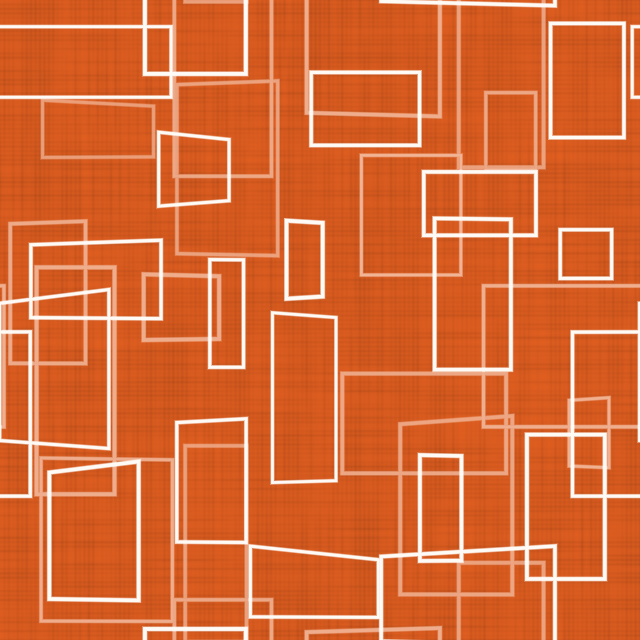
Reproduce this pattern procedurally as a three.js fragment shader.

```glsl
// Overlapping hand-cut rectangular frames, white over peach, on orange linen.
// Each layer scatters one frame per jittered grid cell and wraps at the edges;
// the linen is a fine groove grid with long noise streaks along both threads.

#define THREADS 144.0      // woven threads across the canvas
#define WEAVE 0.075        // contrast of the linen
#define LINE_WIDTH 0.0063  // mean width of a frame line
#define SOFTNESS 0.0016    // half width of the line edge blur
#define JITTER 0.75        // scatter of a frame inside its cell
#define SLANT 0.13         // steepest slope of top and bottom edges
#define STRETCH 0.85       // elongation of frames, in powers of two
#define MAX_FRAMES 20

varying vec2 vUv;

const vec3 ORANGE = vec3(0.865, 0.362, 0.122);
const vec3 PEACH = vec3(0.945, 0.705, 0.585);
const vec3 WHITE = vec3(0.995, 0.985, 0.97);

float hash(vec2 p) {
  return fract(sin(dot(p, vec2(127.1, 311.7))) * 43758.5453);
}

float noise(vec2 p) {
  vec2 i = floor(p);
  vec2 f = fract(p);
  f = f * f * (3.0 - 2.0 * f);
  return mix(mix(hash(i), hash(i + vec2(1.0, 0.0)), f.x),
             mix(hash(i + vec2(0.0, 1.0)), hash(i + vec2(1.0, 1.0)), f.x), f.y);
}

// Darkness of the linen: regular grooves and uneven threads.
float linen(vec2 p) {
  vec2 groove = 0.5 + 0.5 * cos(6.28318 * THREADS * p);
  float warp = noise(p * vec2(THREADS, 7.0));
  float weft = noise(p.yx * vec2(THREADS, 7.0) + 53.0);
  float bands = noise(vec2(p.x * 30.0, 3.5)) + noise(vec2(p.y * 30.0, 9.5));
  return 0.5 * (groove.x * warp + groove.y * weft)
       + 0.3 * (warp + weft) + 0.15 * bands;
}

// Signed distance to a box whose top and bottom edges may slope.
float slantedBox(vec2 p, vec2 halfSize, vec2 slope) {
  float top = (p.y - halfSize.y - slope.x * p.x) / sqrt(1.0 + slope.x * slope.x);
  float bottom = (-p.y - halfSize.y - slope.y * p.x) / sqrt(1.0 + slope.y * slope.y);
  return max(abs(p.x) - halfSize.x, max(top, bottom));
}

// Coverage by one layer of scattered frames, one per grid cell.
float frames(vec2 p, vec2 grid, float size, float fade, float seed) {
  float cover = 0.0;
  for (int i = 0; i < MAX_FRAMES; i++) {
    float n = float(i);
    if (n > grid.x * grid.y - 0.5) break;
    vec2 key = vec2(n + 1.0, seed);
    vec2 cell = vec2(mod(n, grid.x), floor((n + 0.5) / grid.x));
    cell.y += 0.45 * mod(cell.x, 2.0);

    vec2 offset = vec2(hash(key + 0.13), hash(key + 0.37)) - 0.5;
    vec2 center = (cell + 0.5 + JITTER * offset) / grid;
    float aspect = exp2(STRETCH * (2.0 * hash(key + 0.59) - 1.0));
    vec2 halfSize = size * mix(0.5, 1.5, hash(key + 0.71)) * vec2(1.0 / aspect, aspect);

    // About half of the frames taper to one side.
    float slope = SLANT * (2.0 * hash(key + 0.83) - 1.0) * step(0.5, hash(key + 0.91));
    vec2 slopes = slope * vec2(1.0, mix(-0.2, 1.0, hash(key + 0.97)));

    vec2 local = fract(p - center + 0.5) - 0.5;
    float width = LINE_WIDTH * mix(0.85, 1.12, hash(key + 0.23));
    float edge = abs(slantedBox(local, halfSize, slopes)) - 0.5 * width;
    float line = 1.0 - smoothstep(-SOFTNESS, SOFTNESS, edge);
    cover = max(cover, line * (1.0 - fade * hash(key + 0.47)));
  }
  return cover;
}

void main() {
  vec3 color = ORANGE * (1.0 + WEAVE * (0.4 - 1.5 * linen(vUv)));
  color = mix(color, PEACH, frames(vUv, vec2(4.0, 4.0), 0.08, 0.25, 17.0));
  color = mix(color, WHITE, frames(vUv, vec2(5.0, 4.0), 0.07, 0.0, 41.0));
  gl_FragColor = vec4(color, 1.0);
}
```
